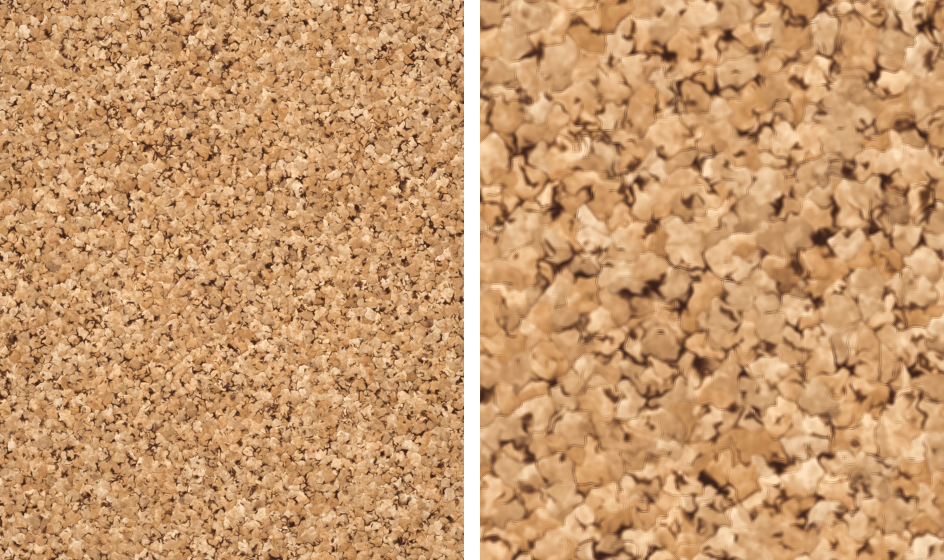
Left, the full canvas; right, a detail of the centre.
Give the GLSL for this texture, as a Shadertoy shader.

```glsl
// Pressed cork board: ragged tan granules and crumbs with small scattered dark pockets.
#define GRAINS 66.0        // granules per canvas height
#define CRUMB_SCALE 1.75   // crumb frequency relative to granules
#define RAGGED 0.62        // raggedness of granule outlines
#define SIZE_SPREAD 0.5    // variation of granule size
#define BASE_TONE 0.856
#define GRAIN_CONTRAST 0.125
#define CRUMB_CONTRAST 0.105
#define FIBRE_CONTRAST 0.16
#define SEAM_DEPTH 0.17
#define POCKET_WIDTH 0.0
#define POCKET_SPREAD 0.25
#define SOFTNESS 0.0006    // sample offset in canvas heights

vec3 hash3(vec2 p) {
    vec3 q = fract(vec3(p.xyx) * vec3(0.1031, 0.1030, 0.0973));
    q += dot(q, q.yxz + 33.33);
    return fract((q.xxy + q.yzz) * q.zyx);
}

float noise(vec2 p) {
    p = mat2(0.8, 0.6, -0.6, 0.8) * p + 200.0;
    vec2 i = floor(p), f = fract(p);
    f = f * f * (3.0 - 2.0 * f);
    float low = mix(hash3(i).x, hash3(i + vec2(1, 0)).x, f.x);
    float high = mix(hash3(i + vec2(0, 1)).x, hash3(i + vec2(1, 1)).x, f.x);
    return mix(low, high, f.y);
}

// Weighted Voronoi: the three smallest distances, the owner cell and its offset.
vec3 granules(vec2 p, out vec2 owner, out vec2 offset) {
    vec2 base = floor(p);
    vec3 nearest = vec3(9.0);
    for (int y = -2; y <= 2; y++)
    for (int x = -2; x <= 2; x++) {
        vec2 cell = base + vec2(x, y);
        vec3 h = hash3(cell + 71.0);
        vec2 toPoint = p - cell - h.xy;
        float d = length(toPoint) - SIZE_SPREAD * h.z;
        if (d < nearest.x) {
            nearest = vec3(d, nearest.xy);
            owner = cell;
            offset = toPoint;
        } else if (d < nearest.y) {
            nearest = vec3(nearest.x, d, nearest.y);
        } else {
            nearest.z = min(nearest.z, d);
        }
    }
    return nearest;
}

// Colour ramp keyed by the red channel of its stops.
vec3 corkColour(float tone) {
    vec3 stops[8] = vec3[8](
        vec3(0.15, 0.08, 0.06), vec3(0.29, 0.17, 0.12),
        vec3(0.48, 0.31, 0.20), vec3(0.64, 0.45, 0.29),
        vec3(0.76, 0.55, 0.35), vec3(0.84, 0.64, 0.44),
        vec3(0.90, 0.73, 0.55), vec3(0.99, 0.87, 0.72));
    vec3 colour = stops[0];
    for (int i = 0; i < 7; i++) {
        float span = stops[i + 1].r - stops[i].r;
        colour = mix(colour, stops[i + 1], clamp((tone - stops[i].r) / span, 0.0, 1.0));
    }
    return colour;
}

vec3 cork(vec2 uv) {
    vec2 p = uv * GRAINS + 20.0;
    vec2 bend = vec2(noise(p * 1.3), noise(p * 1.3 + 57.0)) - 0.5;
    vec2 chip = vec2(noise(p * 3.3 + 23.0), noise(p * 3.3 + 91.0)) - 0.5;
    vec2 ragged = p + RAGGED * (bend + 0.6 * chip);

    vec2 owner, offset, crumb, crumbOffset;
    vec3 d = granules(ragged, owner, offset);
    vec3 c = granules(ragged * CRUMB_SCALE + 130.0, crumb, crumbOffset);
    vec3 trait = hash3(owner + 311.0);

    // Granule tone, crumbs, fine fibre and light from above
    float tone = BASE_TONE + GRAIN_CONTRAST * (trait.x - 0.5);
    tone += CRUMB_CONTRAST * (hash3(crumb + 17.0).x - 0.5);
    tone += FIBRE_CONTRAST * (0.5 * noise(p * 2.9) + 0.5 * noise(p * 5.3) - 0.5);
    tone += 0.06 * dot(offset, vec2(-0.4, 0.9));
    tone -= 0.12 * step(0.988, trait.z);

    // Broken seams, shaded mostly on the underside of each granule
    float seam = 0.5 * (d.y - d.x);
    float underside = clamp(0.4 - 1.2 * offset.y + 0.5 * offset.x, 0.0, 1.0);
    float broken = smoothstep(0.25, 0.75, noise(p * 1.7 + 40.0));
    tone -= SEAM_DEPTH * underside * broken * (1.0 - smoothstep(0.0, 0.17, seam));

    // Short dark pockets along seams, smaller specks between crumbs
    float gap = mix(seam, 0.5 * (d.z - d.x), 0.25);
    float width = POCKET_WIDTH + POCKET_SPREAD * (noise(p * 1.45 + 9.0) - 0.5);
    float pocket = 1.0 - smoothstep(width - 0.07, width + 0.07, gap);
    float crumbGap = 0.5 * mix(c.y - c.x, c.z - c.x, 0.4) / CRUMB_SCALE;
    float speckWidth = 0.26 * (noise(p * 1.9 + 77.0) - 0.62);
    float speck = 1.0 - smoothstep(speckWidth - 0.05, speckWidth + 0.06, crumbGap);
    float dark = max(pocket, 0.8 * speck);
    tone = mix(tone, 0.23, dark);

    // Warm or pale tint per granule
    vec3 tint = (trait.y - 0.5) * vec3(0.01, -0.035, -0.075);
    return corkColour(tone) + tint * (1.0 - dark);
}

void mainImage(out vec4 fragColor, in vec2 fragCoord) {
    vec2 uv = fragCoord / iResolution.y;
    vec3 colour = vec3(0.0);
    for (int i = 0; i < 4; i++) {
        vec2 corner = vec2(i % 2, i / 2) * 2.0 - 1.0;
        colour += 0.25 * cork(uv + SOFTNESS * corner);
    }
    // Gentle falloff towards the edges
    vec2 centred = fragCoord / iResolution.xy - vec2(0.5, 0.55);
    colour *= 1.01 - 0.1 * dot(centred, centred);
    fragColor = vec4(clamp(colour, 0.0, 1.0), 1.0);
}
```
